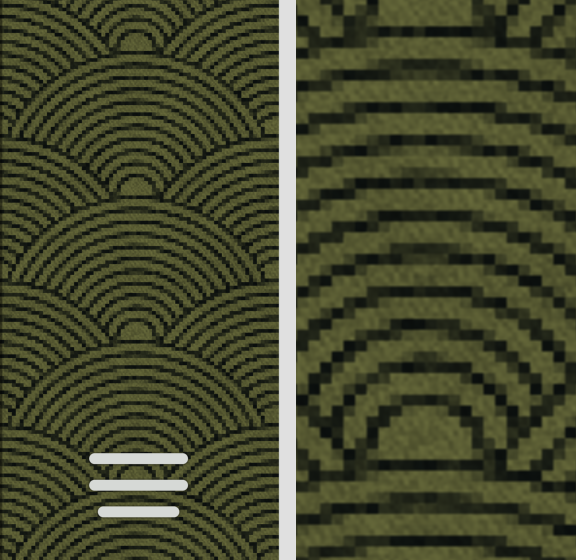
Left: the whole. Right: its middle third, enlarged.
Give the GLSL for this pattern, as a Shadertoy shader.

```glsl
const vec2 ORIGIN = vec2(0.487, 1.302);      // base of one middle fan
const float FAN_RADIUS = 0.516;              // also the vertical period
const float COLUMN_STEP = 0.5;               // distance between fan columns
const float COLUMN_LIFT = 0.216;             // rise of the side columns
const float RING_STEP = 0.0438;
const float RING_COUNT = 11.0;
const float RING_CORE = 0.0036;              // half width of full ink
const float RING_FADE = 0.0122;              // half width where ink ends
const vec2 STITCH = vec2(COLUMN_STEP / 36.0, FAN_RADIUS / 40.0);
const float STITCH_BLUR = 0.2;
const vec3 CLOTH = vec3(0.365, 0.375, 0.208);
const vec3 INK = vec3(0.045, 0.062, 0.055);
const vec3 BAR = vec3(0.84, 0.85, 0.84);
const vec2 BAR_TOP = vec2(0.495, 0.362);
const float BAR_STEP = 0.095;
const float BAR_RADIUS = 0.0195;

float hash(vec2 p) {
    vec3 q = fract(p.xyx * vec3(0.1031, 0.103, 0.0973));
    q += dot(q, q.yzx + 33.33);
    return fract((q.x + q.y) * q.z);
}

float noise(vec2 p) {
    vec2 i = floor(p), f = fract(p);
    f = f * f * (3.0 - 2.0 * f);
    vec2 e = vec2(1.0, 0.0);
    return mix(mix(hash(i), hash(i + e.xy), f.x),
               mix(hash(i + e.yx), hash(i + e.xx), f.x), f.y);
}

// Offset from the base of the nearest fan below in one column
vec2 fanOffset(vec2 q, float column) {
    q -= column * vec2(COLUMN_STEP, COLUMN_LIFT);
    q.x -= 2.0 * COLUMN_STEP * round(q.x / (2.0 * COLUMN_STEP));
    q.y = mod(q.y, FAN_RADIUS);
    return q;
}

// Ring ink of the frontmost fan: the lower base lies in front
float ringInk(vec2 q) {
    vec2 front = fanOffset(q, 0.0), back = fanOffset(q, 1.0);
    if (back.y > front.y) {
        vec2 swap = front;
        front = back;
        back = swap;
    }
    float r = length(front);
    if (r > FAN_RADIUS) r = length(back);
    float t = (FAN_RADIUS - r) / RING_STEP;
    float d = abs(fract(t + 0.35) - 0.5) * RING_STEP;
    return t < RING_COUNT - 0.3 ? 1.0 - smoothstep(RING_CORE, RING_FADE, d) : 0.0;
}

// Each stitch takes one tone
float stitchInk(vec2 cell) {
    float ink = ringInk((cell + 0.5) * STITCH);
    return ink * mix(0.7, 1.05, hash(cell + 200.0));
}

float wovenInk(vec2 p) {
    vec2 g = (p - ORIGIN) / STITCH - 0.5;
    vec2 cell = floor(g);
    vec2 f = smoothstep(0.5 - STITCH_BLUR, 0.5 + STITCH_BLUR, fract(g));
    float ink = 0.0;
    for (int k = 0; k < 4; k++) {
        vec2 corner = vec2(k & 1, k >> 1);
        vec2 w = mix(1.0 - f, f, corner);
        ink += w.x * w.y * stitchInk(cell + corner);
    }
    return clamp(ink, 0.0, 1.0);
}

float barDistance(vec2 p) {
    float d = 1.0;
    for (int k = 0; k < 3; k++) {
        vec2 q = p - BAR_TOP + vec2(0.0, BAR_STEP * float(k));
        float halfLength = k < 2 ? 0.157 : 0.126;
        q.x -= clamp(q.x, -halfLength, halfLength);
        d = min(d, length(q) - BAR_RADIUS);
    }
    return d;
}

void mainImage(out vec4 fragColor, in vec2 fragCoord) {
    vec2 p = fragCoord / iResolution.x;
    float aa = 0.75 / iResolution.x;

    // Cloth with fine grain, twill and slow wear
    float twill = sin(6.2832 * dot(p, vec2(64.0, 48.0)));
    float shade = 0.94 + 0.22 * (noise(p * 170.0) - 0.5) + 0.035 * twill;
    shade += 0.08 * (noise(p * 9.0) - 0.5);
    vec3 color = mix(CLOTH, INK, wovenInk(p)) * shade;

    // Dark left seam and pale right margin
    color *= mix(0.55, 1.0, smoothstep(0.004, 0.012, p.x));
    color = mix(color, BAR, smoothstep(-aa, aa, p.x - 0.996));

    // Three rounded bars with a faint shadow
    float d = barDistance(p);
    color *= 1.0 - 0.3 * (1.0 - smoothstep(0.0, 0.008, d));
    color = mix(color, BAR, 1.0 - smoothstep(-aa, aa, d));
    fragColor = vec4(color, 1.0);
}
```
